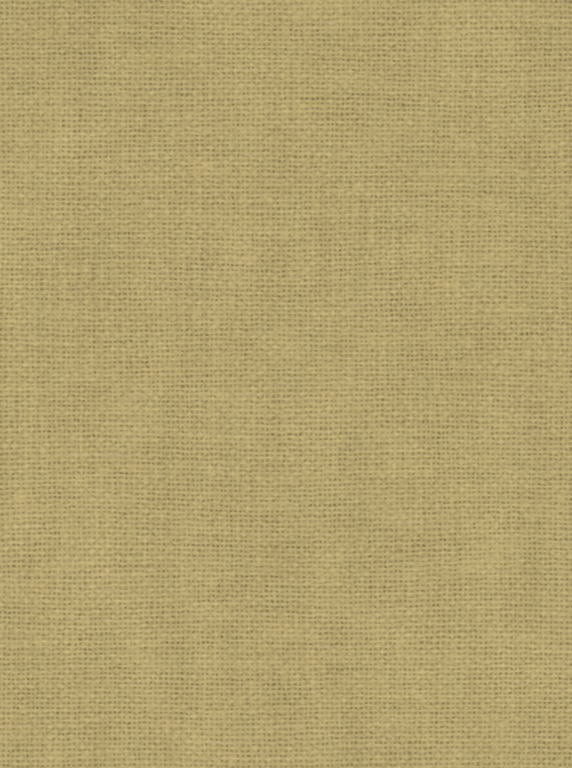
A Shadertoy shader for this texture:

```glsl
// Plain-woven linen in straw yellow: two nearly straight sets of threads leave
// rows of small dark gaps. Gradient noise unsettles the threads, varies the
// gaps and adds slubs, long streaks along both thread directions and fibres.

const float TAU = 6.2831853;
const float THREADS = 150.0; // threads per canvas height

const vec3 STRAW = vec3(0.734, 0.664, 0.453);
const vec3 SHADE_TINT = vec3(1.0, 0.93, 0.68); // channel ratio of light and shade
const vec3 WARM_TINT = vec3(0.007, -0.002, -0.003);

vec2 hashGradient(vec2 cell) {
    vec3 q = fract(cell.xyx * vec3(0.1031, 0.1030, 0.0973));
    q += dot(q, q.yzx + 33.33);
    float angle = TAU * fract((q.x + q.y) * q.z);
    return vec2(cos(angle), sin(angle));
}

// Gradient noise, roughly -0.7 to 0.7
float gradientNoise(vec2 p) {
    vec2 i = floor(p);
    vec2 f = p - i;
    vec2 w = f * f * f * (f * (f * 6.0 - 15.0) + 10.0);
    float a = dot(hashGradient(i), f);
    float b = dot(hashGradient(i + vec2(1, 0)), f - vec2(1, 0));
    float c = dot(hashGradient(i + vec2(0, 1)), f - vec2(0, 1));
    float d = dot(hashGradient(i + vec2(1, 1)), f - vec2(1, 1));
    return mix(mix(a, b, w.x), mix(c, d, w.x), w.y);
}

float fractalNoise(vec2 p, int octaves) {
    float sum = 0.0;
    float gain = 1.0;
    for (int i = 0; i < octaves; i++) {
        sum += gain * gradientNoise(p);
        p = p * 2.03 + 17.3;
        gain *= 0.55;
    }
    return sum;
}

// Unsettles the thread grid: faint slow drift plus a small jitter per crossing
vec2 bendThreads(vec2 p) {
    vec2 drift = vec2(gradientNoise(p * vec2(0.06, 0.02) + 41.7),
                      gradientNoise(p * vec2(0.025, 0.06) + 83.1));
    vec2 jitter = vec2(gradientNoise(p * vec2(0.6, 0.45) + 12.9),
                       gradientNoise(p * vec2(0.5, 0.6) + 67.3));
    return p + drift * vec2(1.1, 1.0) + jitter * vec2(0.38, 0.26);
}

// Brightness of the weave: gaps drawn out along the rows, furrows between
// the rows, and the checkered relief of threads passing over and under
float weaveShade(vec2 p, float gapStrength) {
    vec2 furrow = 0.5 - 0.5 * cos(TAU * p);
    float gap = furrow.y * mix(furrow.x, 1.0, 0.18);
    float relief = cos(0.5 * TAU * p.x) * cos(0.5 * TAU * p.y);
    return -0.118 * gapStrength * gap
           - 0.012 * (furrow.y - 0.5)
           + 0.016 * relief;
}

// Uneven yarn thickness, drawn out along rows and columns
float yarnStreaks(vec2 p) {
    float rows = gradientNoise(p * vec2(0.08, 0.75) + 5.2);
    float columns = gradientNoise(p * vec2(0.65, 0.05) + 29.4);
    float broadColumns = gradientNoise(p * vec2(0.14, 0.018) + 57.8);
    return 0.030 * rows + 0.022 * columns + 0.018 * broadColumns;
}

// Sparse pale thickenings of the yarn
float slubs(vec2 p) {
    return smoothstep(0.38, 0.62, gradientNoise(p * vec2(0.24, 0.36) + 91.6));
}

void mainImage(out vec4 fragColor, in vec2 fragCoord) {
    vec2 p = THREADS * fragCoord / iResolution.y;
    vec2 thread = bendThreads(p);

    // Fade detail that is too fine for the pixel grid
    float detail = 1.0 - smoothstep(0.4, 0.9, THREADS / iResolution.y);

    float slub = slubs(thread);
    float gapVariation = 1.2 * gradientNoise(thread * vec2(0.7, 0.85) + 3.7)
                       + 0.6 * gradientNoise(thread * vec2(0.10, 0.22) + 71.9);
    float gapStrength = max(0.1, 1.0 + gapVariation) * (1.0 - 0.5 * slub);

    float light = mix(-0.035, weaveShade(thread, gapStrength), detail);
    light += yarnStreaks(p);
    light += 0.013 * fractalNoise(p * 0.04 + 8.8, 3);
    light += 0.058 * detail * fractalNoise(p * vec2(0.95, 1.5) + 23.5, 2);
    light += 0.016 * slub;

    float warmth = gradientNoise(p * 0.16 + 36.2) + 0.6 * slub;
    vec3 color = STRAW + SHADE_TINT * light + WARM_TINT * warmth;
    fragColor = vec4(clamp(color, 0.0, 1.0), 1.0);
}
```
